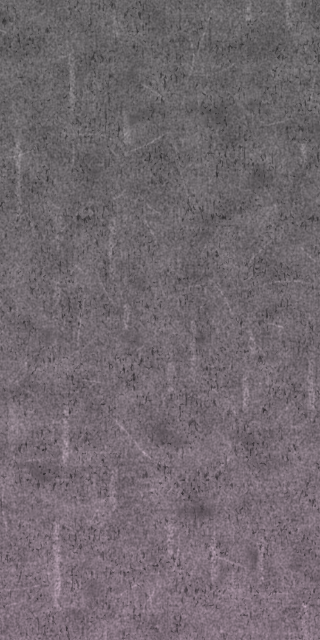
Write a Shadertoy shader that draws this texture.

```glsl
#define TOP_COLOR vec3(0.400, 0.390, 0.397)
#define BOTTOM_COLOR vec3(0.508, 0.443, 0.490)
#define GRAIN 0.33
#define MOTTLE 0.19
#define FLECK_DEPTH 0.36
#define BLOTCH_DEPTH 0.24
#define STREAK_GLOW 0.23
#define STREAK_CELLS vec2(7.0, 2.6)
#define SCRATCH_GLOW 0.24
#define SCRATCH_CELLS 7.5
#define SCRATCH_WIDTH 0.0058

vec2 hash2(vec2 p) {
    vec3 q = fract(p.xyx * vec3(0.1031, 0.1030, 0.0973));
    q += dot(q, q.yzx + 33.33);
    return fract((q.xx + q.yz) * q.zy);
}

float corner(vec2 cell, vec2 offset) {
    return dot(hash2(cell) * 2.0 - 1.0, offset);
}

float gradientNoise(vec2 p) {
    vec2 i = floor(p), f = fract(p);
    vec2 u = f * f * f * (f * (f * 6.0 - 15.0) + 10.0);
    vec2 e = vec2(1.0, 0.0);
    return mix(mix(corner(i, f), corner(i + e, f - e), u.x),
               mix(corner(i + e.yx, f - e.yx), corner(i + e.xx, f - e.xx), u.x), u.y);
}

float fbm(vec2 p) {
    float sum = 0.0, gain = 1.0;
    for (int i = 0; i < 4; i++) {
        sum += gain * gradientNoise(p);
        p = p * 2.03 + 17.3;
        gain *= 0.6;
    }
    return sum;
}

// Soft, worn vertical streaks, at most one per cell
float streaks(vec2 p) {
    p.x += 0.008 * gradientNoise(p * vec2(4.0, 14.0));
    vec2 g = p * STREAK_CELLS;
    g.y += hash2(vec2(floor(g.x), 91.0)).x;
    vec2 id = floor(g);
    vec2 place = hash2(id + 40.0), kind = hash2(id + 73.0);
    float halfLength = mix(0.12, 0.48, kind.x * kind.x);
    vec2 center = vec2(mix(0.2, 0.8, place.x), mix(halfLength, 1.0 - halfLength, place.y));
    vec2 d = abs(fract(g) - center);
    float across = 1.0 - smoothstep(0.03, 0.1, d.x);
    float along = 1.0 - smoothstep(0.55, 1.0, d.y / halfLength);
    return across * along * smoothstep(0.3, 0.65, kind.y);
}

// Thin, slightly bent scratches in all directions
float scratches(vec2 p) {
    vec2 g = p * SCRATCH_CELLS, id = floor(g);
    float sum = 0.0;
    for (int y = -1; y <= 1; y++)
    for (int x = -1; x <= 1; x++) {
        vec2 cell = id + vec2(x, y);
        vec2 kind = hash2(cell + 151.0), shape = hash2(cell + 211.0);
        float angle = 3.14159 * kind.x;
        vec2 axis = vec2(cos(angle), sin(angle));
        vec2 d = g - cell - hash2(cell + 307.0);
        float along = dot(d, axis);
        float across = dot(d, vec2(-axis.y, axis.x)) + (shape.x - 0.5) * along * along;
        float halfLength = mix(0.25, 0.9, shape.y);
        float line = 1.0 - smoothstep(0.0, SCRATCH_WIDTH * SCRATCH_CELLS, abs(across));
        sum += line * (1.0 - smoothstep(0.3, 1.0, abs(along) / halfLength)) * kind.y;
    }
    return sum;
}

void mainImage(out vec4 fragColor, in vec2 fragCoord) {
    vec2 p = fragCoord / iResolution.x;
    float height = fragCoord.y / iResolution.y;

    // Fine grain over cloudy mottling
    float clouds = fbm(p * vec2(9.0, 11.0) + 5.0);
    float grain = gradientNoise(p * vec2(141.0, 127.0))
                + 0.75 * gradientNoise(p * vec2(83.0, 61.0) + 31.0);
    float tone = 1.02 + GRAIN * grain + MOTTLE * clouds;

    // Dark upright flecks and round specks, gathered in patches
    float patches = smoothstep(-0.5, 0.45, fbm(p * 11.0 + 60.0));
    float upright = smoothstep(0.16, 0.42, gradientNoise(p * vec2(104.0, 36.0) + 9.0));
    float specks = smoothstep(0.14, 0.42, gradientNoise(p * vec2(113.0, 97.0) + 77.0));
    tone -= FLECK_DEPTH * patches * max(upright, specks);

    // Scattered smudges with ragged edges
    float blotch = smoothstep(0.22, 0.7, fbm(p * vec2(5.5, 7.0) + 120.0));
    tone -= BLOTCH_DEPTH * blotch * (0.7 + 0.9 * grain);

    // Pale wear, broken up by the grain
    float wear = clamp(0.8 + 0.6 * grain, 0.0, 1.3);
    tone += wear * (STREAK_GLOW * streaks(p) + SCRATCH_GLOW * scratches(p));

    vec3 color = mix(BOTTOM_COLOR, TOP_COLOR, smoothstep(-0.15, 0.95, height));
    fragColor = vec4(color * max(tone, 0.45), 1.0);
}
```
